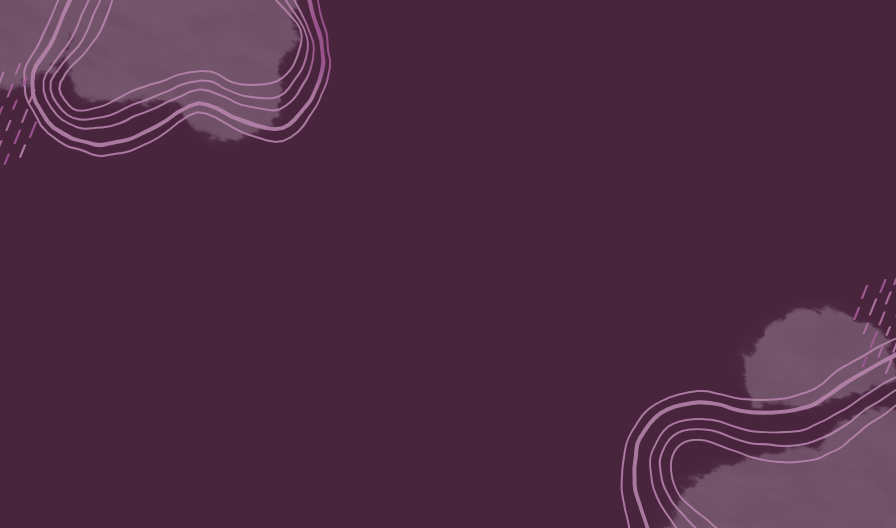
Give the GLSL for this background, as a WebGL 2 fragment shader.

```glsl
#version 300 es
precision highp float;
// Plum backdrop with brushed mauve washes, wavy pink contours and slanted dashes in two corners.
uniform vec2 u_resolution;
out vec4 outColor;

#define HEIGHT 452.0      // canvas height in drawing units, y runs downward
#define PLUM vec3(0.284, 0.143, 0.240)
#define MAUVE vec3(0.442, 0.322, 0.412)
#define PINK vec3(0.72, 0.52, 0.68)
#define MAGENTA vec3(0.62, 0.31, 0.56)
#define THIN 0.85         // half widths of the contours
#define THICK 1.7
#define ROUGHNESS 15.0    // raggedness of the wash edges
#define DASH_CELL vec2(11.0, 18.0)
#define SLANT 0.4

// Guide curves: xy is the outer contour, zw the inner one.
const vec4 UPPER[12] = vec4[12](
  vec4(50, 0, 96, 0), vec4(36, 32, 83, 32), vec4(20, 70, 51, 70), vec4(42, 115, 62, 93),
  vec4(88, 133, 88, 91), vec4(128, 122, 122, 75), vec4(170, 97, 172, 61), vec4(205, 112, 207, 72),
  vec4(242, 121, 238, 70), vec4(270, 92, 254, 50), vec4(282, 50, 257, 25), vec4(272, 0, 236, 0));
const vec4 LOWER[12] = vec4[12](
  vec4(545, 475, 640, 475), vec4(538, 452, 613, 452), vec4(532, 410, 583, 425), vec4(538, 375, 574, 400),
  vec4(560, 347, 582, 381), vec4(598, 335, 604, 378), vec4(645, 342, 640, 390), vec4(690, 336, 680, 396),
  vec4(722, 314, 715, 386), vec4(748, 299, 740, 367), vec4(775, 287, 775, 342), vec4(800, 278, 800, 325));

float hash(vec2 p) {
  return fract(sin(dot(p, vec2(127.1, 311.7))) * 43758.5453);
}

float noise(vec2 p) {
  vec2 i = floor(p), f = fract(p);
  f = f * f * (3.0 - 2.0 * f);
  return mix(mix(hash(i), hash(i + vec2(1, 0)), f.x),
             mix(hash(i + vec2(0, 1)), hash(i + vec2(1, 1)), f.x), f.y);
}

float fbm(vec2 p) {
  float sum = 0.0, amp = 0.5;
  for (int i = 0; i < 4; i++) {
    sum += amp * noise(p);
    p = p * 2.03 + 17.0;
    amp *= 0.5;
  }
  return sum;
}

float ellipse(vec2 p, vec2 center, vec2 radius) {
  return (length((p - center) / radius) - 1.0) * min(radius.x, radius.y);
}

float segment(vec2 p, vec2 a, vec2 b) {
  vec2 d = b - a;
  return length(p - a - d * clamp(dot(p - a, d) / dot(d, d), 0.0, 1.0));
}

vec4 guide(bool upper, int i) {
  i = clamp(i, 0, 11);
  return upper ? UPPER[i] : LOWER[i];
}

// Catmull-Rom point on both guide curves at once.
vec4 spline(vec4 a, vec4 b, vec4 c, vec4 d, float t) {
  return b + 0.5 * t * (c - a + t * (2.0 * a - 5.0 * b + 4.0 * c - d + t * (3.0 * (b - c) + d - a)));
}

// Signed distance to five contours blended between the guides.
float contours(vec2 p, bool upper) {
  float spread[5] = float[5](0.0, 0.24, 0.45, 0.78, 1.0);
  float dist = HEIGHT;
  for (int i = 0; i < 11; i++) {
    vec4 a = guide(upper, i - 1), b = guide(upper, i);
    vec4 c = guide(upper, i + 1), d = guide(upper, i + 2);
    vec4 from = b;
    for (int s = 1; s <= 5; s++) {
      vec4 to = spline(a, b, c, d, float(s) / 5.0);
      for (int k = 0; k < 5; k++) {
        float width = k == 3 ? THICK : THIN;
        dist = min(dist, segment(p, mix(from.zw, from.xy, spread[k]), mix(to.zw, to.xy, spread[k])) - width);
      }
      from = to;
    }
  }
  return dist;
}

// Union of brushed patches in both corners.
float washes(vec2 p) {
  float d = ellipse(p, vec2(155, 10), vec2(100, 80));
  d = min(d, ellipse(p, vec2(195, 76), vec2(46, 46)));
  d = min(d, ellipse(p, vec2(92, 48), vec2(34, 40)));
  d = min(d, ellipse(p, vec2(5, 5), vec2(60, 72)));
  float hill = ellipse(p, vec2(703, 320), vec2(67, 56));
  d = min(d, max(hill, p.y - 347.0 + 0.35 * max(p.x - 700.0, 0.0)));
  d = min(d, ellipse(p, vec2(688, 442), vec2(114, 57)));
  return min(d, ellipse(p, vec2(775, 415), vec2(85, 66)));
}

void main() {
  float px = HEIGHT / u_resolution.y;
  vec2 p = vec2(gl_FragCoord.x, u_resolution.y - gl_FragCoord.y) * px;

  // Dry-brush washes with streaked, uneven edges
  vec2 streak = vec2(p.x + p.y, 2.5 * (p.y - 0.5 * p.x));
  float edge = washes(p) + ROUGHNESS * (fbm(p / 18.0) + 0.6 * fbm(streak / 12.0) - 0.75);
  float wash = 0.9 * (1.0 - smoothstep(-3.0, 2.0, edge)) + 0.1 * (1.0 - smoothstep(0.0, 9.0, edge));
  vec3 color = mix(PLUM, MAUVE + 0.05 * (fbm(streak / 40.0) - 0.47), wash);

  // Hand-drawn contours
  bool upper = p.x < 300.0 && p.y < 150.0;
  if (upper || (p.x > 515.0 && p.y > 265.0)) {
    vec2 wobble = 2.0 * vec2(noise(p / 14.0), noise(p / 14.0 + 40.0)) - 1.0;
    float ink = clamp(0.5 - contours(p + wobble, upper) / px, 0.0, 1.0);
    float tint = upper ? 0.8 * smoothstep(255.0, 272.0, p.x) * (1.0 - smoothstep(50.0, 90.0, p.y)) : 0.0;
    color = mix(color, mix(PINK, MAGENTA, tint), 0.88 * ink);
  }

  // Slanted dashes on a sheared grid, kept inside two patches
  vec2 grid = vec2(p.x + SLANT * p.y, p.y + 7.0 * floor((p.x + SLANT * p.y) / DASH_CELL.x));
  vec2 cell = floor(grid / DASH_CELL);
  vec2 local = grid - (cell + 0.5) * DASH_CELL;
  vec2 center = p - vec2(local.x - SLANT * local.y, local.y);
  float patches = min(ellipse(center, vec2(8, 96), vec2(25, 46)), ellipse(center, vec2(757, 277), vec2(25, 46)));
  float reach = 3.0 + 3.5 * hash(cell);
  local -= vec2(3.0, 3.0) * (vec2(hash(cell + 3.0), hash(cell + 9.0)) - 0.5);
  float dash = segment(local, vec2(0, -reach), vec2(0, reach)) - 1.0;
  float mark = clamp(0.5 - dash / px, 0.0, 1.0) * step(patches, 0.0);
  color = mix(color, mix(PINK, MAGENTA, hash(cell + 5.0)), 0.9 * mark);

  outColor = vec4(color, 1.0);
}
```
